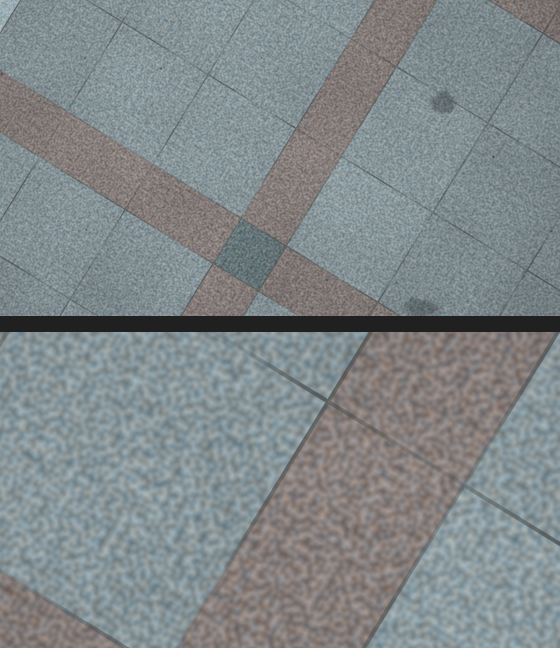
Top: the whole. Bottom: its middle third, enlarged.
This texture is drawn by a WebGL 1 fragment shader. Its source:

```glsl
precision highp float;

uniform vec2 u_resolution;

#define SLAB 0.333
#define BAND 0.168
#define JOINT 0.0042
#define ANGLE 0.5507
#define CROSSING vec2(0.790, 0.194)
#define SKEW 0.04
#define GRAIN 0.15
#define GREY_STONE vec3(0.510, 0.563, 0.580)
#define RED_STONE vec3(0.507, 0.474, 0.464)
#define INSET_STONE vec3(0.375, 0.435, 0.445)
#define PALE_STONE vec3(0.640, 0.715, 0.740)
#define DIRT vec3(0.270, 0.285, 0.285)

float hash(vec2 p) {
    vec3 h = fract(p.xyx * vec3(0.1031, 0.1030, 0.0973));
    h += dot(h, h.yzx + 33.33);
    return fract((h.x + h.y) * h.z);
}

float cornerSlope(vec2 corner, vec2 offset) {
    float a = 6.2832 * hash(corner);
    return dot(vec2(cos(a), sin(a)), offset);
}

float gradientNoise(vec2 p) {
    vec2 i = floor(p);
    vec2 f = p - i;
    vec2 w = f * f * f * (f * (f * 6.0 - 15.0) + 10.0);
    vec2 e = vec2(1.0, 0.0);
    float low = mix(cornerSlope(i, f), cornerSlope(i + e, f - e), w.x);
    float high = mix(cornerSlope(i + e.yx, f - e.yx), cornerSlope(i + 1.0, f - 1.0), w.x);
    return mix(low, high, w.y);
}

float mottle(vec2 p) {
    float sum = 0.0;
    float amplitude = 0.5;
    for (int i = 0; i < 4; i++) {
        sum += amplitude * gradientNoise(p);
        p = p * 2.03 + 17.3;
        amplitude *= 0.5;
    }
    return sum;
}

// Ragged damp patch
float stain(vec2 p, vec2 center, vec2 size) {
    float d = length((p - center) / size) + 0.9 * mottle(p * 22.0);
    return 1.0 - smoothstep(0.65, 1.1, d);
}

// Sparse dark specks, at most one per grid cell
float specks(vec2 p, float aa) {
    vec2 cell = floor(p * 4.0);
    vec2 center = (cell + 0.2 + 0.6 * vec2(hash(cell + 3.1), hash(cell + 8.7))) / 4.0;
    float radius = 0.002 + 0.003 * hash(cell + 5.3);
    float dotMask = 1.0 - smoothstep(radius - aa, radius + aa, length(p - center));
    return dotMask * step(0.72, hash(cell + 1.9));
}

// Distance to the nearest joint on each axis; edge is measured outward from a band
vec2 jointDistance(vec2 edge) {
    vec2 between = abs(mod(edge + 0.5 * SLAB, SLAB) - 0.5 * SLAB);
    return mix(between, -edge, step(edge, vec2(0.0)));
}

void main() {
    float aa = 0.7 / u_resolution.y;
    vec2 p = gl_FragCoord.xy / u_resolution.y;

    // Rotated paving axes with a slight camera tilt
    float c = cos(ANGLE);
    float s = sin(ANGLE);
    vec2 q = p - CROSSING;
    q = vec2(c * q.x - s * q.y, s * q.x + c * q.y);
    q.x *= 1.0 - SKEW * q.x;

    // Three slabs between bands
    float period = BAND + 3.0 * SLAB;
    vec2 edge = abs(mod(q + 0.5 * period, period) - 0.5 * period) - 0.5 * BAND;
    vec2 band = 1.0 - smoothstep(-aa, aa, edge);
    vec2 block = floor((q + 0.5 * BAND) / period);
    vec2 inBlock = q + 0.5 * BAND - block * period;
    vec2 slab = block * 4.0 + max(floor((inBlock - BAND) / SLAB), -1.0);

    // Stone colours
    float anyBand = max(band.x, band.y);
    vec3 color = mix(GREY_STONE, RED_STONE, anyBand);
    color = mix(color, PALE_STONE, band.x * step(q.x, -0.5 * period));
    color = mix(color, INSET_STONE, band.x * band.y);
    color *= 1.0 + 0.05 * (hash(slab + 40.0) - 0.5);

    // Granite grain and broad wear
    float fine = gradientNoise(q * 135.0);
    float coarse = gradientNoise(q * 62.0 + 9.0);
    float fleck = gradientNoise(q * 90.0 + 31.0);
    float wear = mottle(q * 4.0 + 5.0);
    color += GRAIN * (fine + 0.45 * coarse);
    color += fleck * vec3(0.045, 0.0, -0.035);
    color *= 1.0 + 0.13 * wear;

    // Dirt in joints, stains and specks
    vec2 gap = jointDistance(edge);
    float joint = 1.0 - smoothstep(0.5 * JOINT - aa, 0.5 * JOINT + aa, min(gap.x, gap.y));
    float grime = clamp(0.48 + 0.8 * gradientNoise(q * 7.0), 0.2, 0.75);
    color = mix(color, DIRT, joint * grime * mix(1.0, 0.75, anyBand));
    float damp = max(stain(p, vec2(1.40, 0.676), vec2(0.042, 0.036)),
                     stain(p, vec2(1.33, 0.023), vec2(0.065, 0.035)));
    color *= 1.0 - 0.24 * damp;
    color = mix(color, DIRT, 0.75 * specks(p + 0.07, aa));

    // Soft daylight falloff
    vec2 away = p - vec2(0.75, 0.65);
    color *= 1.05 - 0.11 * dot(away, away);

    gl_FragColor = vec4(clamp(color, 0.0, 1.0), 1.0);
}
```
